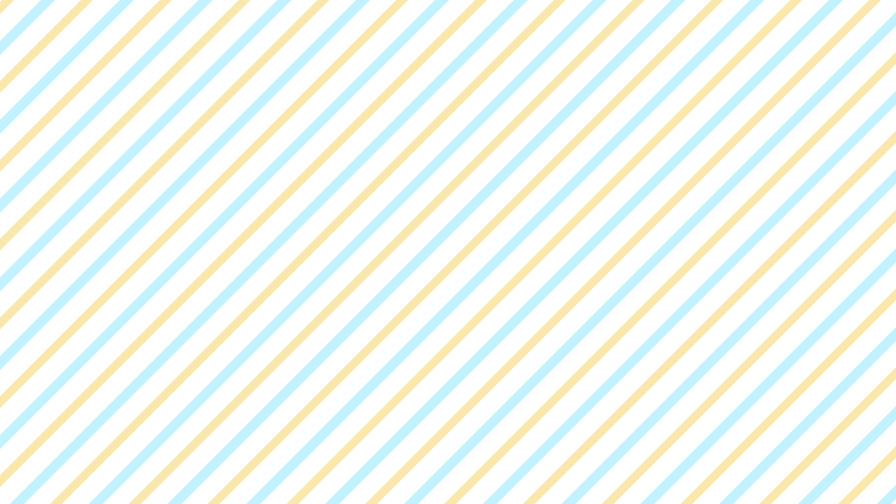
Reproduce this pattern procedurally as a WebGL 2 fragment shader.

```glsl
#version 300 es
precision highp float;
// Diagonal stripes on white, alternating pale blue and soft yellow.

uniform vec2 u_resolution;
out vec4 fragColor;

// Smooth coverage of a repeating stripe; all values are in periods.
float stripe(float s, float center, float width, float blur) {
    float d = abs(fract(s - center + 0.5) - 0.5) - 0.5 * width;
    return 1.0 - smoothstep(-blur, blur, d);
}

void main() {
    vec2 p = gl_FragCoord.xy / u_resolution.y;

    // Distance along the falling diagonal, counted in stripe pairs
    float pairsPerHeight = 6.395;
    float s = (p.x + 1.0 - p.y) * pairsPerHeight;
    float blur = pairsPerHeight / u_resolution.y;

    // White ground, then the two stripe colours
    vec3 color = vec3(1.0);
    color = mix(color, vec3(0.98, 0.906, 0.67), stripe(s, 0.104, 0.150, blur));
    color = mix(color, vec3(0.76, 0.945, 1.0), stripe(s, 0.609, 0.178, blur));

    fragColor = vec4(color, 1.0);
}
```
